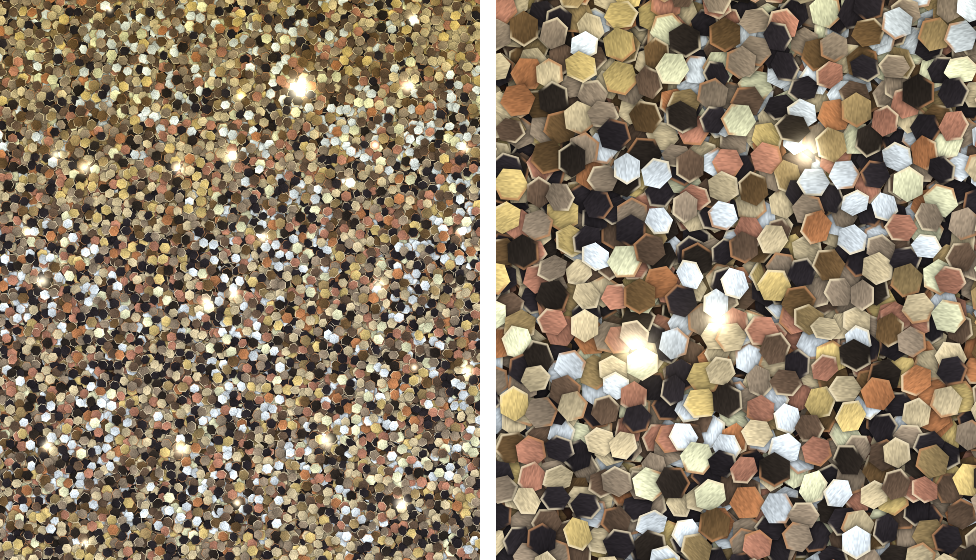
Left: the whole. Right: its middle third, enlarged.
A Shadertoy shader for this texture:

```glsl
// Dense glitter: overlapping hexagonal flakes in gold, brown, rust, black and silver.
// Several rotated layers of jittered cells are painted bottom to top, each flake with
// a soft shadow, a lit rim and a faint sheen; sparse glints bloom over the result.

const int LAYERS = 5;
const float CELL = 0.0182;
const float FLAKE_RADIUS = 0.0088;

const vec3 BLACK  = vec3(0.16, 0.145, 0.155);
const vec3 BROWN  = vec3(0.37, 0.30, 0.24);
const vec3 TAUPE  = vec3(0.56, 0.50, 0.42);
const vec3 GOLD   = vec3(0.78, 0.72, 0.57);
const vec3 RUST   = vec3(0.67, 0.47, 0.38);
const vec3 SILVER = vec3(0.86, 0.90, 0.91);
const vec3 CREAM  = vec3(0.93, 0.87, 0.72);
const vec3 AMBER  = vec3(0.74, 0.53, 0.36);
const vec3 GAP    = vec3(0.27, 0.18, 0.13);

vec4 hash4(vec3 p) {
    vec4 q = fract(p.xyzx * vec4(0.1031, 0.1030, 0.0973, 0.1099));
    q += dot(q, q.wzxy + 33.33);
    return fract((q.xxyz + q.yzzw) * q.zywx);
}

float noise(vec2 p) {
    vec2 i = floor(p), f = fract(p);
    f = f * f * (3.0 - 2.0 * f);
    float low  = mix(hash4(vec3(i, 7.0)).x, hash4(vec3(i + vec2(1, 0), 7.0)).x, f.x);
    float high = mix(hash4(vec3(i + vec2(0, 1), 7.0)).x, hash4(vec3(i + vec2(1, 1), 7.0)).x, f.x);
    return mix(low, high, f.y);
}

mat2 rotation(float angle) {
    float c = cos(angle), s = sin(angle);
    return mat2(c, s, -s, c);
}

// Signed distance to a hexagon of the given inner radius.
float hexagon(vec2 p, float radius) {
    p = abs(p);
    return max(p.y, dot(p, vec2(0.8660254, 0.5))) - radius;
}

// Chooses a foil colour; the mix drifts with height and with local patches.
vec3 foilColour(float pick, float height, float patchiness) {
    float top = smoothstep(0.60, 0.95, height);
    float middle = 1.0 - smoothstep(0.10, 0.45, abs(height - 0.45));
    float black = mix(0.21, 0.08, top);
    float brown = black + mix(0.13, 0.23, top);
    float rust = brown + mix(0.07, 0.15, middle);
    float taupe = rust + mix(0.17, 0.23, top);
    float silver = 1.0 - 0.29 * smoothstep(0.10, 0.85, patchiness);
    if (pick < black) return BLACK;
    if (pick < brown) return BROWN;
    if (pick < rust) return RUST;
    if (pick < taupe) return TAUPE;
    return pick < silver ? GOLD : SILVER;
}

// Paints one flake over the colour beneath it.
vec3 paintFlake(vec3 under, vec2 offset, vec4 rnd, vec3 foil, float pixel) {
    vec2 q = rotation(rnd.x * 6.2832) * offset;
    q.y *= 1.0 + 0.28 * rnd.y * rnd.y;
    float d = hexagon(q, FLAKE_RADIUS * mix(0.90, 1.07, rnd.z));
    float cover = 1.0 - smoothstep(-0.6 * pixel, 0.6 * pixel, d);

    float shadow = 0.37 * exp(-max(d, 0.0) / 0.0014);
    float sheen = dot(q, vec2(0.8, 0.6)) / FLAKE_RADIUS;
    float grain = noise(q * vec2(500.0, 1300.0) + rnd.xy * 90.0) - 0.5;
    vec3 face = foil * (1.0 + 0.12 * sheen + 0.22 * grain);

    float facing = dot(normalize(q + 1e-5), vec2(cos(rnd.w * 6.2832), sin(rnd.w * 6.2832)));
    float rim = smoothstep(-0.0021, -0.0007, d) * smoothstep(-0.1, 0.7, facing);
    face = mix(face, mix(AMBER, CREAM, step(0.38, rnd.y)), rim * 0.78);
    return mix(under * (1.0 - shadow), face, cover);
}

vec3 paintLayer(vec3 colour, vec2 p, float layer, float pixel) {
    mat2 turn = rotation(layer * 1.9 + 0.4);
    vec2 q = turn * p + layer * 3.7 + 5.0;
    vec2 cell = floor(q / CELL);
    for (int y = -1; y <= 1; y++)
    for (int x = -1; x <= 1; x++) {
        vec2 id = cell + vec2(x, y);
        vec4 place = hash4(vec3(id, layer + 1.0));
        vec4 look = hash4(vec3(id, layer + 31.0));
        vec2 centre = (id + 0.5 + 0.75 * (place.xy - 0.5)) * CELL;
        vec2 home = (centre - layer * 3.7 - 5.0) * turn;
        vec3 foil = foilColour(place.z, home.y, noise(home * 11.0 + 3.0));
        foil *= mix(0.88, 1.14, place.w);
        foil *= mix(vec3(1), vec3(1.03, 0.99, 0.80), step(0.75, look.z));
        colour = paintFlake(colour, q - centre, look, foil, pixel);
    }
    return colour;
}

vec3 glint(vec2 offset, float size) {
    float r = length(offset) / size;
    return vec3(1.0, 0.98, 0.90) * exp(-r * r) + vec3(0.34, 0.29, 0.15) * exp(-r * 0.9);
}

vec3 scatterGlints(vec2 p, float spacing) {
    vec3 light = vec3(0);
    vec2 cell = floor(p / spacing);
    for (int y = -1; y <= 1; y++)
    for (int x = -1; x <= 1; x++) {
        vec2 id = cell + vec2(x, y);
        vec4 rnd = hash4(vec3(id + 20.0, 77.0));
        vec2 centre = (id + 0.15 + 0.7 * rnd.xy) * spacing;
        light += step(0.55, rnd.z) * glint(p - centre, mix(0.005, 0.011, rnd.w));
    }
    return light;
}

void mainImage(out vec4 fragColor, in vec2 fragCoord) {
    vec2 p = fragCoord / iResolution.y;
    float pixel = 1.0 / iResolution.y;
    vec3 colour = GAP;
    for (int i = 0; i < LAYERS; i++) colour = paintLayer(colour, p, float(i), pixel);

    // Warmer foil near the top, then the blooming glints.
    colour *= mix(vec3(1.03, 1.03, 1.05), vec3(1.0, 0.97, 0.84), smoothstep(0.5, 1.0, p.y));
    colour += 0.8 * scatterGlints(p, 0.13) + glint(p - vec2(0.536, 0.841), 0.019);
    fragColor = vec4(clamp(colour, 0.0, 1.0), 1.0);
}
```
